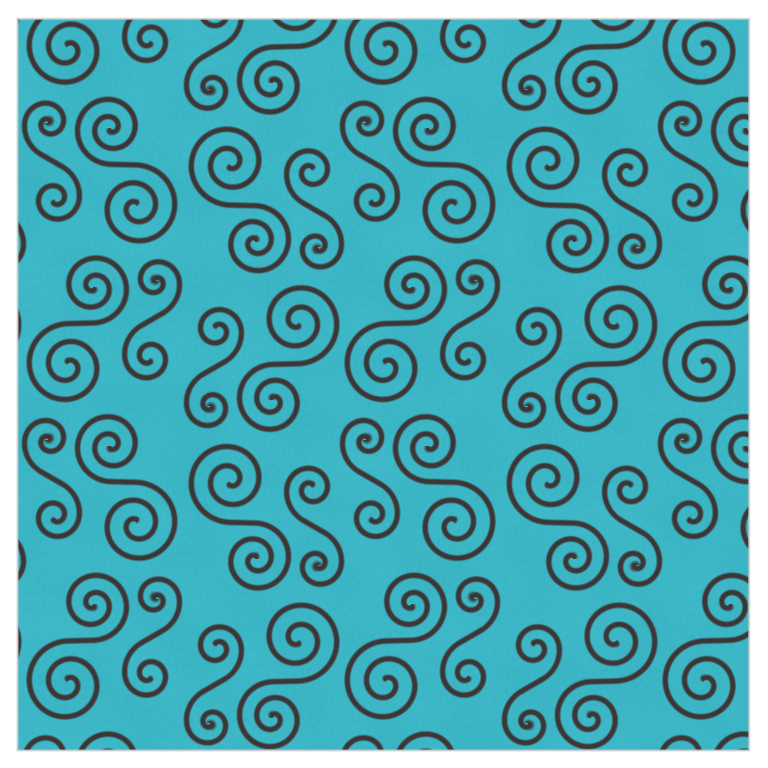
Reproduce this pattern procedurally as a WebGL 1 fragment shader.

```glsl
precision highp float;

uniform vec2 u_resolution;

const float TAU = 6.2831853;

vec2 randomGradient(vec2 cell) {
  float a = TAU * fract(sin(dot(cell, vec2(127.1, 311.7))) * 43758.5);
  return vec2(cos(a), sin(a));
}

float gradientNoise(vec2 p) {
  vec2 i = floor(p), f = p - i;
  vec2 u = f * f * f * (f * (f * 6.0 - 15.0) + 10.0);
  float a = dot(randomGradient(i), f);
  float b = dot(randomGradient(i + vec2(1, 0)), f - vec2(1, 0));
  float c = dot(randomGradient(i + vec2(0, 1)), f - vec2(0, 1));
  float d = dot(randomGradient(i + 1.0), f - 1.0);
  return mix(mix(a, b, u.x), mix(c, d, u.x), u.y);
}

// shape holds the radius, the pitch per turn and the flare before turn zero
vec2 coilPoint(float turn, vec3 shape) {
  float lead = max(-turn, 0.0);
  float r = shape.x - shape.y * turn + shape.z * lead * lead;
  return r * vec2(cos(TAU * turn), sin(TAU * turn));
}

// Distance to a spiral that winds inward over a span of turns
float coil(vec2 p, vec3 shape, vec2 span) {
  float turn = fract(atan(p.y, p.x) / TAU);
  float d = 1e4;
  for (int i = -1; i <= 1; i++) {
    vec2 q = coilPoint(clamp(turn + float(i), span.x, span.y), shape);
    float slope = length(q) / length(vec2(length(q), shape.y / TAU));
    d = min(d, distance(p, q) * slope);
  }
  return d;
}

float segment(vec2 p, vec2 a, vec2 b) {
  vec2 ab = b - a;
  return distance(p, a + ab * clamp(dot(p - a, ab) / dot(ab, ab), 0.0, 1.0));
}

// Two coils, the lower one turned half round, joined into an S
float scroll(vec2 p, vec2 top, vec3 topShape, vec2 low, vec3 lowShape, vec2 span) {
  float d = min(coil(p - top, topShape, span), coil(low - p, lowShape, span));
  return min(d, segment(p, top + coilPoint(span.x, topShape),
                           low - coilPoint(span.x, lowShape)));
}

float scrollPair(vec2 p) {
  float large = scroll(p, vec2(-7.0, 53.7), vec3(49.5, 26.0, -30.0),
                       vec2(-45.2, -64.5), vec3(57.7, 29.0, -30.0),
                       vec2(-0.25, 1.75));
  float small = scroll(p, vec2(86.7, 62.0), vec3(35.2, 25.0, 180.0),
                       vec2(76.2, -52.0), vec3(36.0, 22.5, 180.0),
                       vec2(-0.21, 1.3));
  return min(large, small);
}

// Each tile has a pair, its half turn, and the glide reflections of both
float scrollPattern(vec2 p) {
  vec2 period = vec2(477.0, 476.0);
  float d = 1e4;
  for (int i = 0; i < 2; i++) {
    for (int j = 0; j < 2; j++) {
      float turned = float(i), glided = float(j);
      float side = 1.0 - 2.0 * turned;
      vec2 origin = vec2(624.0, 668.0) - turned * vec2(222.0, 63.0)
                  + glided * vec2(12.0 * side, -238.0);
      vec2 q = mod(p - origin + 0.5 * period, period) - 0.5 * period;
      d = min(d, scrollPair(q * side * vec2(1.0 - 2.0 * glided, 1.0)));
    }
  }
  return d;
}

void main() {
  // The canvas is 1152 units wide
  float unitsPerPixel = 1152.0 / min(u_resolution.x, u_resolution.y);
  vec2 p = gl_FragCoord.xy * unitsPerPixel;
  float soft = max(2.1, 0.75 * unitsPerPixel);

  // Cloth with a faint grain
  float grain = 0.016 * gradientNoise(p * vec2(0.22, 0.12))
              + 0.016 * gradientNoise(p * 0.012);
  vec3 color = vec3(0.235, 0.715, 0.775) + grain;

  // Inked scrolls
  float ink = 1.0 - smoothstep(-soft, soft, scrollPattern(p) - 4.0);
  color = mix(color, vec3(0.24, 0.21, 0.21), ink);

  // White margin with a thin grey rim
  vec2 fromCenter = abs(p - 575.0);
  float edge = max(fromCenter.x, fromCenter.y) - 547.5;
  vec3 margin = mix(vec3(0.8, 0.81, 0.81), vec3(1.0), smoothstep(1.0, 4.0, edge));
  color = mix(color, margin, smoothstep(-0.7 * soft, 0.7 * soft, edge));

  gl_FragColor = vec4(color, 1.0);
}
```
